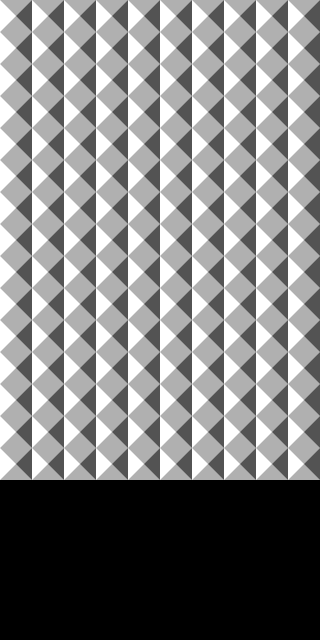
Give the GLSL for this pattern, as a Shadertoy shader.

```glsl
const vec2 REPEATS = vec2(10.0, 15.0);  // studs across and down
const float BASE_HEIGHT = 0.25;         // black band, share of canvas height
const float GREY_FACE = 0.69;           // upper and lower faces
const float LIT_FACE = 1.0;             // left face
const float SHADED_FACE = 0.325;        // right face
const float BASE_TONE = 0.0;

// Pixel coverage from a signed distance, positive inside
float coverage(float dist, float pixel) {
    return clamp(dist / pixel + 0.5, 0.0, 1.0);
}

// Blend in approximately linear light, so edges keep their brightness
float mixLight(float a, float b, float t) {
    return sqrt(mix(a * a, b * b, t));
}

// Four-sided pyramid seen from above; cell runs from 0 to 1 on both axes
float pyramidTone(vec2 cell, float pixel) {
    vec2 fromApex = abs(cell - 0.5);

    // Positive on the right half, zero at the apex and at the cell border
    float rightDist = 0.25 - abs(abs(cell.x - 0.25) - 0.5);
    float sideTone = mixLight(LIT_FACE, SHADED_FACE, coverage(rightDist, pixel));

    // Diagonal ridges divide side faces from upper and lower faces
    float sideDist = (fromApex.x - fromApex.y) * inversesqrt(2.0);
    return mixLight(GREY_FACE, sideTone, coverage(sideDist, pixel));
}

void mainImage(out vec4 fragColor, in vec2 fragCoord) {
    vec2 uv = fragCoord / iResolution.xy;
    float pixel = REPEATS.x / iResolution.x;

    // Grid of studs standing on the base band
    vec2 grid = vec2(uv.x, (uv.y - BASE_HEIGHT) / (1.0 - BASE_HEIGHT)) * REPEATS;
    float tone = pyramidTone(fract(grid), pixel);
    tone = mixLight(BASE_TONE, tone, coverage(grid.y, pixel));

    fragColor = vec4(vec3(tone), 1.0);
}
```
